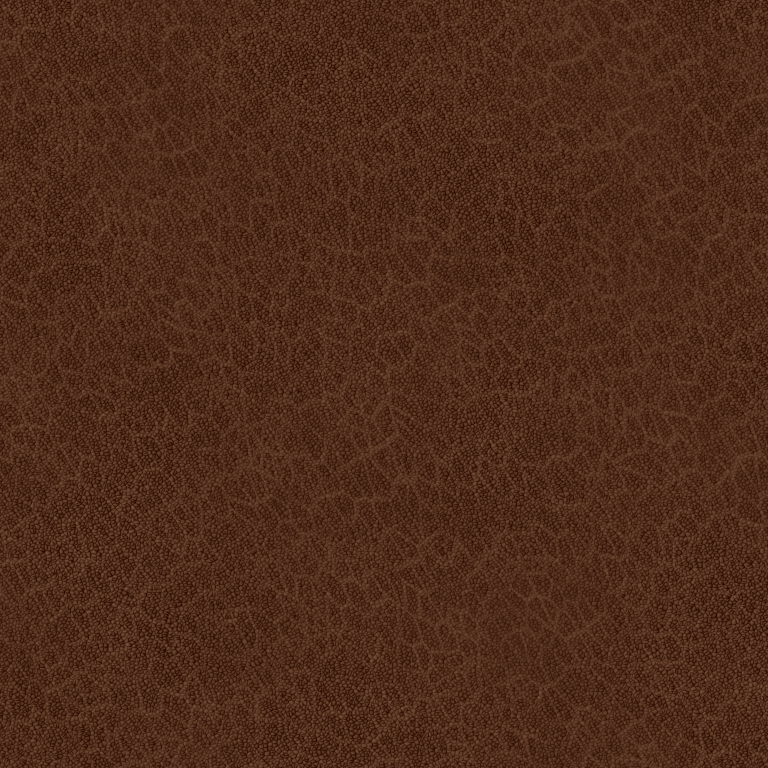
Reproduce this texture procedurally as a WebGL 2 fragment shader.

```glsl
#version 300 es
precision highp float;
// Brown leather: a fine pebbled grain crossed by a net of pale creases that
// run steeply down to the right. Both are Voronoi cells on warped coordinates;
// gradient noise varies their strength and mottles the tone.

#define DARK vec3(0.215, 0.088, 0.032)
#define LIGHT vec3(0.405, 0.262, 0.182)
#define BASE_TONE 0.42
#define GRAIN_CELLS vec2(222.0, 192.0)
#define GRAIN_CONTRAST 0.72
#define GRAIN_RELIEF 0.62
#define CREASE_CELLS vec2(52.0, 23.0)
#define CREASE_CONTRAST 0.42
#define CREASE_WIDTH 0.15
#define CREASE_DIR vec2(0.53, -0.848)
#define WARP 0.022
#define MOTTLE 0.07

uniform vec2 u_resolution;
out vec4 fragColor;

vec2 hash2(vec2 p) {
  vec3 q = fract(p.xyx * vec3(0.1031, 0.1030, 0.0973));
  q += dot(q, q.yzx + 33.33);
  return fract((q.xx + q.yz) * q.zy);
}

float cornerSlope(vec2 cell, vec2 offset) {
  float angle = 6.2832 * hash2(cell).x;
  return dot(vec2(cos(angle), sin(angle)), offset);
}

// Gradient noise, roughly -0.7 to 0.7
float gradientNoise(vec2 p) {
  vec2 i = floor(p), f = p - i;
  vec2 u = f * f * f * (f * (f * 6.0 - 15.0) + 10.0);
  vec2 e = vec2(0.0, 1.0);
  return mix(mix(cornerSlope(i, f), cornerSlope(i + e.yx, f - e.yx), u.x),
             mix(cornerSlope(i + e.xy, f - e.xy), cornerSlope(i + e.yy, f - e.yy), u.x), u.y);
}

vec2 noiseOffset(vec2 p) {
  return vec2(gradientNoise(p), gradientNoise(p + 57.3));
}

// Turns p so that y runs along the creases
vec2 alongCreases(vec2 p) {
  return vec2(dot(p, vec2(-CREASE_DIR.y, CREASE_DIR.x)), dot(p, CREASE_DIR));
}

// xy: vector to the nearest cell centre, z: distance to the cell border
vec3 voronoi(vec2 p) {
  vec2 i = floor(p), f = p - i;
  vec2 nearest = vec2(4.0), second = vec2(4.0);
  for (int y = -1; y <= 1; y++) {
    for (int x = -1; x <= 1; x++) {
      vec2 g = vec2(x, y);
      vec2 r = g + 0.05 + 0.9 * hash2(i + g) - f;
      if (dot(r, r) < dot(nearest, nearest)) {
        second = nearest;
        nearest = r;
      } else if (dot(r, r) < dot(second, second)) {
        second = r;
      }
    }
  }
  float border = dot(0.5 * (nearest + second), normalize(second - nearest));
  return vec3(nearest, border);
}

// Pale net of creases: long cells with finer branches between them
float creases(vec2 p) {
  p += WARP * noiseOffset(p * 4.0) + 0.004 * noiseOffset(p * 32.0);
  vec2 q = alongCreases(p) + 3.0;
  float main = 1.0 - smoothstep(0.0, CREASE_WIDTH, voronoi(q * CREASE_CELLS).z);
  float branch = 1.0 - smoothstep(0.0, CREASE_WIDTH * 1.3, voronoi(q * CREASE_CELLS * 1.6 + 19.0).z);
  main *= clamp(0.8 + 0.8 * gradientNoise(p * 19.0 + 5.0), 0.3, 1.0);
  branch *= clamp(0.45 + 0.8 * gradientNoise(p * 16.0 + 31.0), 0.0, 0.8);
  return max(main, branch);
}

// Pebbles with dark gaps, lit from the upper left
float pebbles(vec2 p) {
  vec2 q = p + 0.004 * noiseOffset(p * 45.0);
  vec3 cell = voronoi((alongCreases(q) + 2.0) * GRAIN_CELLS.yx);
  float dome = smoothstep(0.0, 0.34, cell.z) - 0.57;
  float slope = dot(cell.xy, vec2(0.55, 0.84));
  return GRAIN_CONTRAST * dome + GRAIN_RELIEF * slope;
}

// Sparse tiny scuffs, pale (positive) or dark (negative)
float scuffs(vec2 p) {
  vec2 q = p * 17.0, i = floor(q);
  vec2 kind = hash2(i + 71.0);
  vec2 d = q - i - 0.2 - 0.6 * hash2(i + 13.0);
  float spot = 1.0 - smoothstep(0.01, 0.05, length(d * vec2(1.0, 0.65)));
  return spot * step(kind.x, 0.09) * (kind.y < 0.6 ? 0.45 : -0.4);
}

vec3 leather(vec2 p) {
  float region = gradientNoise(p * 3.2 + 8.0) + 0.5 * gradientNoise(p * 7.0 + 40.0);
  float crease = creases(p);
  float grainStrength = clamp(1.0 + 0.6 * region, 0.65, 1.4) * (1.0 - 0.35 * crease);
  float cloud = gradientNoise(p * 5.0 + 21.0) + 1.2 * gradientNoise(p * 34.0 + 3.0);
  float tone = BASE_TONE + CREASE_CONTRAST * crease + grainStrength * pebbles(p)
             + MOTTLE * cloud - 0.02 * region + scuffs(p);
  return mix(DARK, LIGHT, clamp(tone, -0.3, 1.3));
}

void main() {
  // Four samples per pixel smooth the fine grain
  vec3 sum = vec3(0.0);
  for (int s = 0; s < 4; s++) {
    vec2 jitter = vec2(s & 1, s >> 1) * 0.5 - 0.25;
    sum += leather((gl_FragCoord.xy + jitter) / u_resolution.y);
  }
  fragColor = vec4(sum * 0.25, 1.0);
}
```
